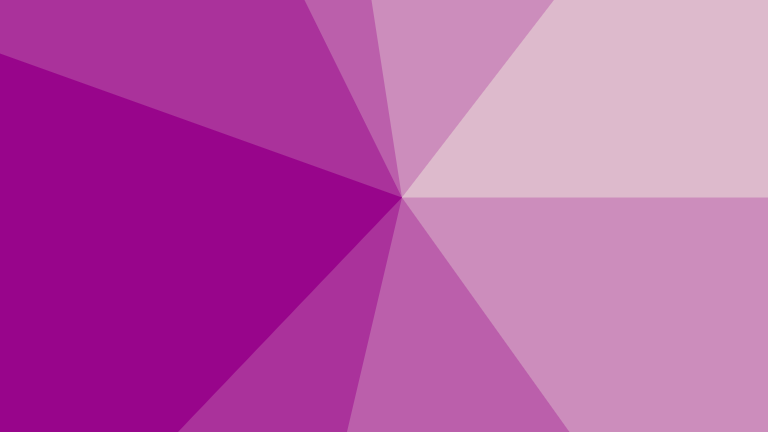
Write a WebGL 1 fragment shader that draws this background.

```glsl
precision highp float;
// Flat wedges of magenta and pale pink fanning out from one off-centre hub.
// The polar angle is compared with each ray; every ray crossed moves the
// tone one step down toward the dark wedge or back up toward the light one.

uniform vec2 u_resolution;

const float TAU = 6.283185;
const float TONE_STEPS = 4.0;
const vec3 DARK_MAGENTA = vec3(0.598, 0.018, 0.545);
const vec3 PALE_PINK = vec3(0.868, 0.731, 0.800);

// Ray angles in degrees, counterclockwise from the right
const vec4 DARKENING_RAYS = vec4(52.42, 98.78, 116.27, 160.29);
const vec4 LIGHTENING_RAYS = vec4(226.31, 256.80, 305.54, 360.0);

// Angle of a vector in the range 0 to TAU
float fullAngle(vec2 v) {
  float angle = atan(v.y, v.x);
  return angle < 0.0 ? angle + TAU : angle;
}

// Number of rays passed, with a soft step along the arc at each one
float raysCrossed(float angle, float radius, vec4 rays, float softness) {
  vec4 arc = (angle - radians(rays)) * radius;
  return dot(clamp(arc / softness + 0.5, 0.0, 1.0), vec4(1.0));
}

void main() {
  // Canvas units: height is 1
  vec2 position = gl_FragCoord.xy / u_resolution.y;
  float softness = 1.0 / u_resolution.y;
  vec2 hub = vec2(0.5234 * u_resolution.x / u_resolution.y, 0.5428);

  vec2 offset = position - hub;
  float radius = length(offset);
  float angle = fullAngle(offset);

  // The horizontal ray closes the circle, so it is blended at both ends
  float firstRay = clamp(angle * radius / softness + 0.5, 0.0, 1.0);
  float tone = TONE_STEPS - 1.0 + firstRay
    - raysCrossed(angle, radius, DARKENING_RAYS, softness)
    + raysCrossed(angle, radius, LIGHTENING_RAYS, softness);

  vec3 color = mix(DARK_MAGENTA, PALE_PINK, clamp(tone / TONE_STEPS, 0.0, 1.0));
  gl_FragColor = vec4(color, 1.0);
}
```
